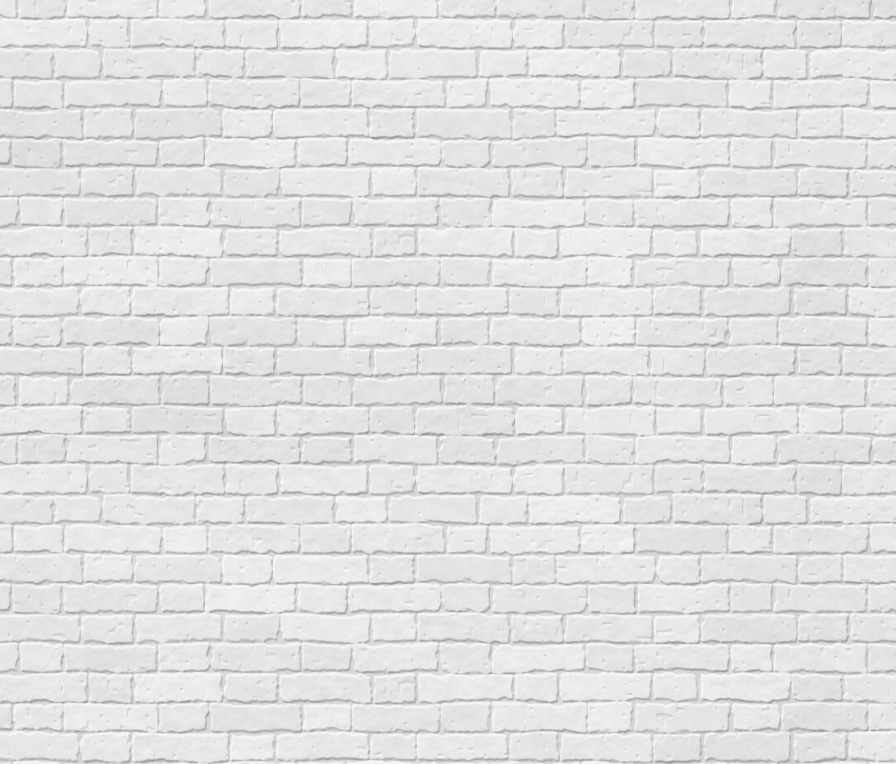
Reproduce this texture procedurally as a Shadertoy shader.

```glsl
// Whitewashed brick wall: long and short bricks alternating, rough faces, soft shadowed joints.

const float ROWS = 25.72;          // courses down the canvas
const float PAIRS = 6.3;           // long + short brick pairs across
const float CYCLE = 15.0;          // courses before the variation repeats
const vec2 START = vec2(1.459, 4.63); // first pair and course of the cycle
const float PAIR_LENGTH = 4.78;    // pair length, in course heights
const float LONG_SHARE = 0.65;     // part of a pair taken by the long brick
const float BOND_SHIFT = 0.48;     // offset of every other course, in pairs
const float JOINT_JITTER = 0.06;
const float JOINT = 0.055;         // half width of a joint
const float CORNER = 0.07;
const float CHIPPING = 0.12;
const float WOBBLE = 0.13;
const float ROUGHNESS = 0.55;
const vec2 TO_LIGHT = vec2(-0.035, -0.075);
const float SHADOW = 0.21;
const float HIGHLIGHT = 0.10;
const float BRICK_TONE = 0.902;
const float MORTAR_TONE = 0.845;
const float TONE_SPREAD = 0.035;

float hash(vec2 p) {
    vec3 q = fract(p.xyx * 0.1031);
    q += dot(q, q.yzx + 33.33);
    return fract((q.x + q.y) * q.z);
}

float noise(vec2 p) {
    vec2 i = floor(p), f = fract(p);
    f = f * f * (3.0 - 2.0 * f);
    return mix(mix(hash(i), hash(i + vec2(1, 0)), f.x),
               mix(hash(i + vec2(0, 1)), hash(i + vec2(1, 1)), f.x), f.y);
}

float grain(vec2 p) {
    return 0.45 * noise(p * vec2(1.8, 2.6)) + 0.33 * noise(p * vec2(4.0, 5.5) + 17.0)
         + 0.22 * noise(p * 9.0 + 41.0);
}

// Position of the n-th upright joint in a course, in pairs
float jointAt(float n, float course) {
    float jitter = (hash(vec2(n + 60.0, course * 3.7)) - 0.5) * JOINT_JITTER;
    return floor(n * 0.5) + LONG_SHARE * mod(n, 2.0) + jitter;
}

// Returns height, brick coverage and a random value per brick; p is in course heights
vec3 wall(vec2 p, float pixel) {
    p.y += (noise(p * vec2(0.7, 0.9) + 5.0) - 0.5) * WOBBLE;
    p.y = mod(p.y, CYCLE);
    float course = floor(p.y);

    // Alternate the bond; one course near the end of the cycle slips
    float shift = BOND_SHIFT * mod(course + step(12.5, course), 2.0);
    shift += 0.25 * float(course == 12.0);
    float x = p.x / PAIR_LENGTH - shift;

    // Find the brick between its two joints
    float n = 2.0 * floor(x) + step(LONG_SHARE, fract(x));
    n += step(jointAt(n + 1.0, course), x) - step(x, jointAt(n, course));
    float left = jointAt(n, course), right = jointAt(n + 1.0, course);

    // Rounded box with chipped edges
    vec2 offset = vec2((x - 0.5 * (left + right)) * PAIR_LENGTH, fract(p.y) - 0.5);
    vec2 halfSize = 0.5 * vec2((right - left) * PAIR_LENGTH, 1.0) - JOINT - CORNER;
    vec2 q = abs(offset) - halfSize;
    float d = length(max(q, 0.0)) + min(max(q.x, q.y), 0.0) - CORNER;
    d += (noise(p * 3.3 + 9.0) - 0.5) * CHIPPING + (noise(p * 8.0) - 0.5) * 0.06;
    float edge = max(0.05, pixel);
    float brick = 1.0 - smoothstep(-edge, edge, d);

    // Face relief with sparse pits; each brick is rough to its own degree
    float id = hash(vec2(n + 80.0, course + 11.0));
    float relief = ROUGHNESS * mix(0.45, 1.3, id) * grain(p);
    float pits = smoothstep(0.86, 0.95, noise(p * 4.5 + 73.0));
    float height = brick * (0.8 + relief - 0.4 * pits) + (1.0 - brick) * 0.25 * grain(p + 30.0);
    return vec3(height, brick, id);
}

void mainImage(out vec4 fragColor, in vec2 fragCoord) {
    vec2 uv = fragCoord / iResolution.xy;
    float pixel = ROWS / iResolution.y;
    vec2 p = vec2((uv.x * PAIRS - START.x) * PAIR_LENGTH, (1.0 - uv.y) * ROWS - START.y);

    // Base tone of brick and mortar, with broad stains
    vec3 here = wall(p, pixel);
    float brickTone = BRICK_TONE + (fract(here.z * 7.31) - 0.5) * TONE_SPREAD;
    float tone = mix(MORTAR_TONE, brickTone, here.y);
    tone += (noise(p * vec2(0.15, 0.22) + 3.0) - 0.5) * 0.03;
    tone += (grain(p * 1.3 + 50.0) - 0.5) * 0.05;

    // Light from above: compare with the height a step toward the light
    float slope = here.x - wall(p + TO_LIGHT, pixel).x;
    tone += slope * (slope < 0.0 ? SHADOW : HIGHLIGHT);

    fragColor = vec4(vec3(clamp(tone, 0.6, 0.955)), 1.0);
}
```
